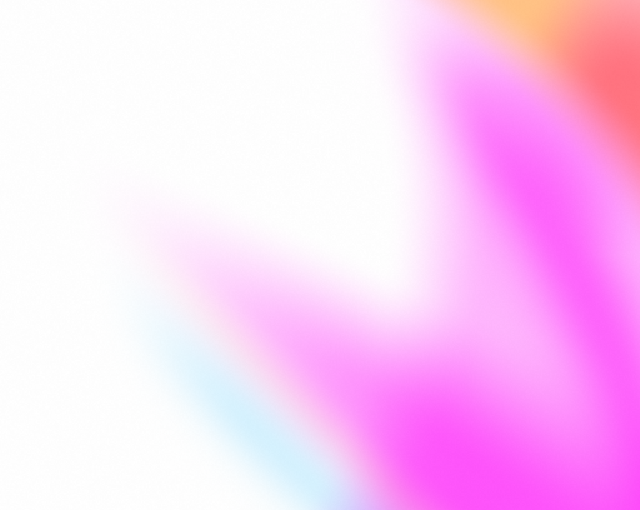
Give the GLSL for this background, as a WebGL 2 fragment shader.

```glsl
#version 300 es
precision highp float;
// Soft blurred petals: two magenta lobes fan out from the lower right corner
// over white, with a warm corner glow above and a pale cyan rim below.
// Each lobe is a product of smooth ramps measured from simple curves.
uniform vec2 u_resolution;
out vec4 fragColor;

float gauss(float d, float width) {
    float k = d / width;
    return exp(-k * k);
}

float hash(vec2 p) {
    vec3 q = fract(p.xyx * 0.1031);
    q += dot(q, q.yzx + 33.33);
    return fract((q.x + q.y) * q.z);
}

// Upright lobe: a pale veil with a brighter curved ridge inside it
float upperPetal(float x, float t) {
    float edge = 0.685 + 0.36 * t - 0.46 * t * t;
    float veil = 0.28 * smoothstep(edge, edge + 0.22, x);
    veil *= mix(0.6, 1.0, smoothstep(0.0, 0.2, t));
    float offset = x - (0.80 + 0.74 * t - 0.23 * t * t);
    float rightWidth = 0.10 + 0.5 * max(0.0, 0.5 - t);
    float ridge = gauss(offset, offset < 0.0 ? 0.10 : rightWidth);
    return veil + 0.32 * ridge * smoothstep(0.0, 0.4, t);
}

// Slanted lobe: strengthens to the right, fades across its lower rim
float lowerPetal(float x, float t, float rim) {
    float top = 0.18 + 0.45 * x;
    float body = smoothstep(top, top + 0.12 + 0.22 * x, t);
    return 0.54 * smoothstep(0.12, 0.95, x) * body * (1.0 - smoothstep(-0.14, 0.10, rim));
}

// Corner glow: coral core turning to orange on the left and rose above
vec3 warmColor(float x, float t) {
    vec3 coral = vec3(1.0, 0.45, 0.50);
    vec3 orange = vec3(1.0, 0.76, 0.52);
    vec3 rose = vec3(1.0, 0.70, 0.72);
    float away = length(vec2(x - 1.22, min(t - 0.17, 0.0)));
    vec3 outer = mix(orange, rose, smoothstep(1.05, 1.25, x));
    return mix(coral, outer, smoothstep(0.02, 0.25, away));
}

void main() {
    vec2 uv = gl_FragCoord.xy / u_resolution;
    float x = uv.x * 1.255;   // canvas heights from the left
    float t = 1.0 - uv.y;     // canvas heights from the top
    float rim = t - 0.27 - 0.94 * x;

    // Petals overlap like translucent dye that absorbs green
    float clear = (1.0 - upperPetal(x, t)) * (1.0 - lowerPetal(x, t, rim));
    vec3 color = vec3(0.995) - vec3(0.0, 1.0, 0.02) * (1.0 - clear);

    // Cyan rim with a thin blush where it meets the petal
    float rimFade = smoothstep(0.18, 0.5, x);
    color -= vec3(0.16, 0.05, 0.0) * rimFade * gauss(rim - 0.10, 0.09);
    color.b -= 0.04 * rimFade * gauss(rim + 0.03, 0.06);

    // Warm corner, bounded by a bent diagonal
    float warmEdge = x - (0.85 + 1.3 * t - 0.75 * t * t);
    color = mix(color, warmColor(x, t), smoothstep(-0.06, 0.15, warmEdge));

    // Faint grain
    color += 0.008 * (hash(floor(uv * vec2(512.0, 408.0))) - 0.5);
    fragColor = vec4(clamp(color, 0.0, 1.0), 1.0);
}
```
